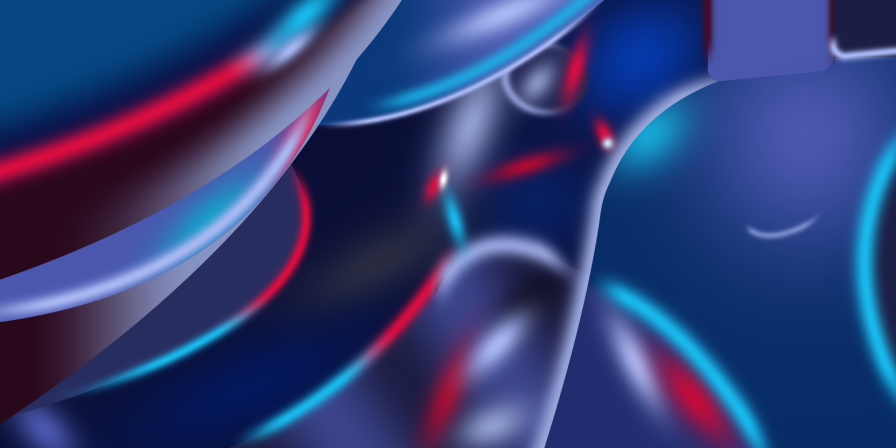
Write a WebGL 1 fragment shader that draws this background.

```glsl
precision highp float;
// Glossy folded metal sheets in navy and periwinkle with cyan and crimson sheen.
// Parabolic arcs bound the sheets and carry their lit rims; rotated gaussian
// glows model the reflections. Sheets are painted from back to front.
uniform vec2 u_resolution;

const vec3 NAVY = vec3(.03, .07, .28);
const vec3 INK = vec3(.05, .04, .13);
const vec3 PERI = vec3(.29, .34, .68);
const vec3 PALE = vec3(.66, .72, .95);
const vec3 CYAN = vec3(.1, .72, .92);
const vec3 RED = vec3(.85, .05, .25);
const vec3 MAROON = vec3(.16, .03, .11);
vec2 p;

// Signed distance to a parabola through a and c (positive on b's side), and its parameter
vec2 arc(float ax, float ay, float bx, float by, float cx, float cy) {
  vec2 b = vec2(bx, by), u = vec2(ax, ay) - b, v = vec2(cx, cy) - b, w = p - b;
  float k = u.x * v.y - u.y * v.x;
  vec2 ga = vec2(v.y, -v.x) / k, gc = vec2(-u.y, u.x) / k;
  float s = dot(ga, w), t = dot(gc, w), m = 1. - s - t;
  vec2 slope = (2. * m + 4. * t) * ga + (2. * m + 4. * s) * gc;
  return vec2((m * m - 4. * s * t) / length(slope), .5 * (1. - s + t));
}

float cover(float d) {
  float e = .75 / u_resolution.y;
  return smoothstep(-e, e, d);
}

float bell(float x) { return exp(-x * x); }

// Soft line along an arc, fading at both ends
float stroke(vec2 a, float width) {
  return bell(a.x / width) * smoothstep(0., .2, a.y) * smoothstep(0., .2, 1. - a.y);
}

// Rotated gaussian: spot holds centre and radii
void glow(inout vec3 col, vec4 spot, float angle, vec3 tint) {
  float c = cos(angle), s = sin(angle);
  vec2 q = mat2(c, -s, s, c) * (p - spot.xy) / spot.zw;
  col = mix(col, tint, exp(-dot(q, q)));
}

float box(vec2 d, vec2 size) {
  vec2 q = abs(vec2(d.x, d.y - .1 * d.x)) - size + .03;
  return .03 - length(max(q, 0.)) - min(max(q.x, q.y), 0.);
}

vec3 core() {
  vec3 col = mix(NAVY, INK, .45);
  glow(col, vec4(1.43, .87, .17, .13), .6, vec3(.02, .22, .66));
  glow(col, vec4(1.2, .55, .16, .13), 0., vec3(.03, .12, .38));
  glow(col, vec4(.84, .41, .2, .07), .5, vec3(.16, .17, .25));
  glow(col, vec4(.55, .13, .3, .1), .4, vec3(.01, .09, .36));
  glow(col, vec4(1.05, .72, .15, .06), 1.2, PALE * .85);
  glow(col, vec4(1.175, .63, .085, .022), .3, RED * .8);
  // Lower pod with lit ridges
  vec2 left = arc(.51, 0., .85, .15, 1.03, .47);
  vec2 top = arc(.96, .32, 1.055, .545, 1.3, .39);
  vec3 pod = mix(PERI, INK, .5 + .25 * sin(p.x * 14. + p.y * 9.));
  glow(pod, vec4(1.19, .33, .09, .05), .7, INK);
  glow(pod, vec4(1., .12, .12, .035), 1.2, RED * .75);
  glow(pod, vec4(1.11, .23, .09, .035), .8, PALE);
  glow(pod, vec4(1.1, .05, .08, .045), .4, PALE * .85);
  col = mix(col, pod, cover(min(left.x, max(-top.x, .97 - p.x))));
  col = mix(col, mix(CYAN, RED, smoothstep(.4, .65, left.y)), stroke(left, .017));
  col = mix(col, PALE, .85 * stroke(top, .025));
  // Pinched highlight
  glow(col, vec4(.97, .585, .035, .017), 1.1, RED);
  glow(col, vec4(1.015, .51, .06, .018), -1.3, CYAN);
  glow(col, vec4(.99, .6, .02, .009), 1.4, vec3(1.));
  // Dimple with a bright lip
  vec2 d = p - vec2(1.22, .825);
  float q = length(vec2(d.x + .5 * d.y, d.y - .3 * d.x) / vec2(.1, .085));
  col = mix(col, mix(INK, PERI, .35), smoothstep(.08, -.08, q - 1.));
  col = mix(col, PALE, .75 * bell(q * 8. - 7.8) * smoothstep(.07, -.06, d.x));
  glow(col, vec4(1.2, .815, .05, .03), .9, PALE * .8);
  glow(col, vec4(1.285, .845, .07, .02), 1.3, RED);
  glow(col, vec4(1.35, .7, .035, .018), 2., RED);
  glow(col, vec4(1.357, .68, .012, .012), 0., vec3(.8, .95, 1.));
  return col;
}

void topSheets(inout vec3 col) {
  vec2 rim = arc(.7, .72, 1.03, .72, 1.36, 1.01);
  vec3 blade = mix(vec3(.04, .22, .48), PERI, smoothstep(.85, 1.15, p.x));
  glow(blade, vec4(1.13, .97, .14, .035), .4, PALE);
  blade = mix(blade, CYAN, .8 * stroke(rim + vec2(.03, -.15), .018));
  col = mix(col, blade, cover(-rim.x));
  col = mix(col, PALE, stroke(rim, .007));
  // Two hanging tabs
  float tab = box(p - vec2(1.72, .96), vec2(.14, .13));
  float dark = box(p - vec2(1.99, 1.), vec2(.13, .115));
  col = mix(col, PERI, cover(tab));
  col = mix(col, MAROON * 1.6, bell(tab / .012) * smoothstep(.84, .92, p.y));
  col = mix(col, mix(INK, PERI, .25), cover(dark));
  col = mix(col, PALE, bell(dark / .01) * smoothstep(.93, .89, p.y));
}

void rightSheet(inout vec3 col) {
  vec2 upper = arc(1.875, .87, 1.38, .844, 1.333, .48);
  vec2 lower = arc(1.354, .66, 1.341, .4, 1.21, -.016);
  float d = mix(lower.x, -upper.x, smoothstep(.5, .6, p.y));
  vec3 body = vec3(.03, .17, .4);
  glow(body, vec4(1.8, .7, .25, .27), 0., PERI);
  glow(body, vec4(1.45, .7, .1, .07), .7, CYAN * .9);
  body = mix(body, PALE, .6 * stroke(arc(1.66, .5, 1.71, .44, 1.84, .52), .008));
  // Swelling fold
  vec2 fold = arc(1.31, .37, 1.54, .31, 1.75, -.08);
  vec3 swell = mix(NAVY, PERI, .4);
  glow(swell, vec4(1.42, .19, .11, .035), -1.1, PALE);
  glow(swell, vec4(1.55, .11, .12, .045), -.9, RED * .9);
  body = mix(body, swell, smoothstep(.01, -.02, fold.x));
  body = mix(body, CYAN, stroke(fold, .025));
  // Curled border
  vec2 curl = arc(2.06, .76, 1.8, .43, 2.06, .03);
  body = mix(body, mix(INK, PERI, .25), cover(-curl.x));
  body = mix(body, CYAN, stroke(curl, .024));
  col = mix(col, PALE * .9, bell(d / .03) * smoothstep(.88, .78, p.y));
  col = mix(col, body, cover(d));
}

void leftBlades(inout vec3 col) {
  glow(col, vec4(.1, .04, .09, .05), -.8, PERI);
  vec2 e = arc(.64, .65, .84, .335, .12, .1);
  col = mix(col, mix(INK, PERI, .45), cover(-e.x));
  col = mix(col, mix(RED, CYAN, smoothstep(.5, .7, e.y)), stroke(e, .013));
  e = arc(.73, .75, .495, .375, -.026, .036);
  col = mix(col, mix(MAROON, PALE * .8, smoothstep(.05, .45, p.x)), cover(-e.x));
  // Middle blade with a bright lip
  e = arc(.742, .818, .56, .323, -.1, .27);
  vec3 blade = PERI;
  glow(blade, vec4(.47, .51, .14, .05), .7, CYAN * .85);
  glow(blade, vec4(.68, .71, .11, .035), 1.13, RED);
  blade = mix(blade, PALE, stroke(e + vec2(.022, 0.), .018));
  col = mix(col, blade, cover(-e.x));
  // Front blade: blue crown, crimson band, pale edge
  e = arc(.91, 1.02, .64, .59, -.026, .367);
  vec2 band = arc(-.3, .545, .3, .66, .72, .97);
  vec3 under = mix(MAROON, PALE * .8, smoothstep(-.13, 0., e.x) * smoothstep(.1, .65, p.x));
  vec3 crown = mix(vec3(.02, .27, .5), NAVY, smoothstep(-.16, -.03, band.x));
  blade = mix(crown, under, smoothstep(-.01, .05, band.x));
  blade = mix(blade, mix(RED, PALE, smoothstep(.75, .9, band.y)), stroke(band, .03));
  glow(blade, vec4(.68, .965, .1, .035), .75, CYAN);
  glow(blade, vec4(.65, .89, .06, .018), .7, PALE);
  col = mix(col, blade, cover(-e.x));
}

void main() {
  p = gl_FragCoord.xy / u_resolution * vec2(2., 1.);
  vec3 col = core();
  rightSheet(col);
  topSheets(col);
  leftBlades(col);
  gl_FragColor = vec4(col, 1.);
}
```
